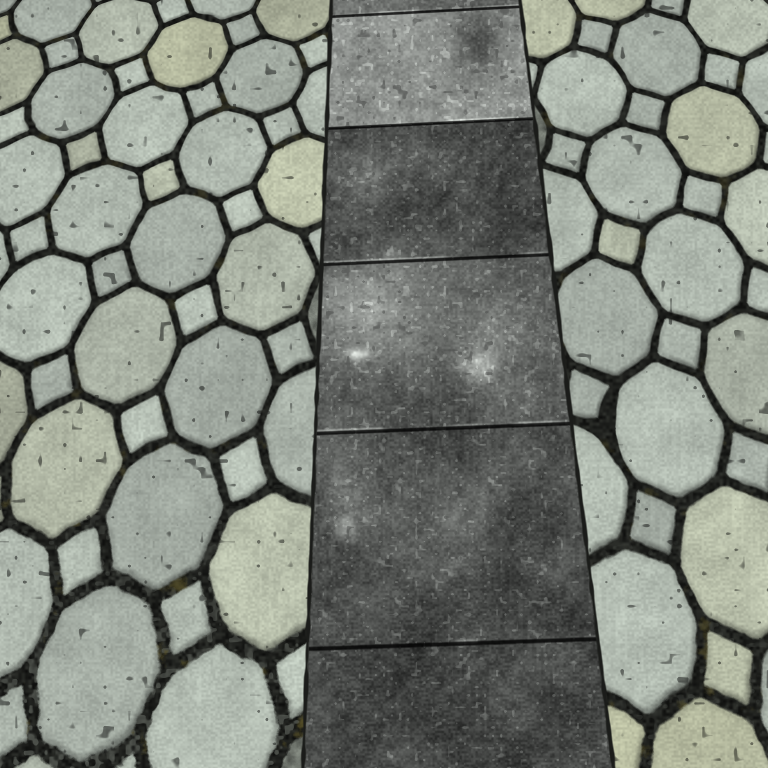
A WebGL 2 fragment shader for this texture:

```glsl
#version 300 es
precision highp float;
// Weathered paving seen in perspective: octagons with small square infills on
// both sides of a strip of dark slabs. Each side is a unit lattice, reached by
// inverting a homography; noise adds grain, ragged joints, moss and stains.

uniform vec2 u_resolution;
out vec4 fragColor;

// Columns: lattice step i, lattice step j, lattice origin (y runs downward)
const mat3 LEFT_PLANE = mat3(.1021, .0326, -.033, -.0797, .1010, -.074, .2318, .3138, 1.);
const mat3 RIGHT_PLANE = mat3(.1315, -.0560, .022, .0208, .1052, -.068, .9010, .3464, 1.);
const vec2 STRIP_LEFT = vec2(.4325, -.037);   // x at the top, slope
const vec2 STRIP_RIGHT = vec2(.676, .122);
const float SLAB_TONE[6] = float[6](.43, .57, .28, .33, .28, .265);
const vec3 STONE_DARK = vec3(.59, .62, .59);
const vec3 STONE_LIGHT = vec3(.73, .77, .725);
const vec3 SOIL = vec3(.105, .11, .10);
const vec3 MORTAR = vec3(.43, .45, .42);
const vec3 MOSS = vec3(.36, .33, .16);
const vec3 SLAB_TINT = vec3(1., 1.025, 1.);
const float JOINT = .034;
const float BEVEL = .055;

float hash(vec2 p) {
  return fract(sin(dot(p, vec2(127.1, 311.7))) * 43758.5453);
}

float noise(vec2 p) {
  vec2 i = floor(p), f = fract(p);
  f = f * f * (3. - 2. * f);
  return mix(mix(hash(i), hash(i + vec2(1, 0)), f.x),
             mix(hash(i + vec2(0, 1)), hash(i + vec2(1, 1)), f.x), f.y);
}

float fbm(vec2 p) {
  float sum = 0., amp = .5;
  for (int k = 0; k < 5; k++) {
    sum += amp * noise(p);
    p = p * 2.03 + 17.3;
    amp *= .5;
  }
  return sum;
}

float blob(vec2 p, vec2 center, vec2 radius) {
  vec2 d = (p - center) / radius;
  return exp(-dot(d, d));
}

vec3 paving(vec2 p, mat3 plane, bool onLeft) {
  vec3 q = inverse(plane) * vec3(p, 1.);
  vec2 uv = q.xy / q.z;
  uv += .035 * (vec2(noise(uv * 5.), noise(uv * 5. + 40.)) - .5);

  // Nearest octagon and nearest square
  vec2 octId = floor(uv + .5), sqId = floor(uv) + .5;
  vec2 o = abs(uv - octId), s = abs(uv - sqId);
  float oct = max(max(o.x, o.y), (o.x + o.y) * .7071) - .5;
  oct = max(oct, length(o) - .527);
  float sq = max((s.x + s.y - .2929) * .7071, length(s) - .265);
  float dist = min(oct, sq);
  vec2 id = oct < sq ? octId : sqId;
  vec3 projected = plane * vec3(id, 1.);
  vec2 center = projected.xy / projected.z;

  // Joints widen toward the lower left and at one loose stone
  float wear = smoothstep(.45, 1., p.y) * (onLeft ? 1. : .45);
  float gap = JOINT + .016 * wear + .06 * blob(p, vec2(.785, .56), vec2(.018, .05));
  dist += gap + (fbm(p * 70.) - .5) * (.018 + .035 * wear);

  // Stone face: own tone, clouds, grain, pores
  float tone = hash(id + (onLeft ? 3. : 71.));
  vec3 stone = mix(STONE_DARK, STONE_LIGHT, .25 + .7 * tone + .12 * wear);
  stone *= .91 + .18 * fbm(p * 26.) + .14 * (noise(p * 330.) - .5);
  stone *= 1. - .45 * smoothstep(.88, .96, noise(p * 95.));
  stone = mix(stone, stone * vec3(1.03, 1., .9), smoothstep(.75, 1., hash(id + 9.)));
  float rim = 1. - smoothstep(0., BEVEL, -dist);
  float shade = max(dot(normalize(p - center + 1e-5), vec2(.5, .86)), 0.);
  stone *= 1. - rim * (.10 + .28 * shade);

  // Pieces centred well under the strip are patched with mortar
  float beyond = onLeft ? center.x - STRIP_LEFT.x - STRIP_LEFT.y * center.y
                        : STRIP_RIGHT.x + STRIP_RIGHT.y * center.y - center.x;
  if (beyond > .03) stone = MORTAR * (.55 + .9 * fbm(p * 90.));

  vec3 soil = SOIL * (.5 + 1.2 * noise(p * 230.));
  soil = mix(soil, MORTAR, .55 * wear * smoothstep(.55, .8, noise(p * 150.)));
  soil = mix(soil, MOSS, smoothstep(.6, .8, fbm(p * 38. + 5.)) * (.3 + .6 * wear));
  float aa = 9. / u_resolution.y;
  return mix(stone, soil, smoothstep(-aa, aa, dist));
}

vec3 slabs(vec2 p, float across) {
  float y = p.y + .013 * (across - .5);
  float row = (y - .338) / (.1597 + .108 * y);   // perspective row index
  float tone = SLAB_TONE[int(clamp(floor(row) + 3., 0., 5.))];

  // Broad pale and dark stains
  float cloud = fbm(p * 15.);
  float mottle = .65 + .7 * cloud;
  tone += mottle * (.25 * blob(p, vec2(.48, .395), vec2(.075, .06))
        + .13 * blob(p, vec2(.64, .45), vec2(.06, .05))
        + .15 * blob(p, vec2(.47, .23), vec2(.04, .045))
        + .12 * blob(p, vec2(.60, .21), vec2(.06, .03))
        + .17 * blob(p, vec2(.45, .62), vec2(.035, .06))
        + .09 * blob(p, vec2(.58, .66), vec2(.10, .07))
        - .27 * blob(p, vec2(.625, .055), vec2(.035, .04)));
  tone += .20 * (cloud - .48) + .15 * (fbm(p * 75.) - .48);
  float chips = .5 + noise(p * 130.);
  tone += chips * (.32 * blob(p, vec2(.465, .461), vec2(.018, .008))
        + .32 * blob(p, vec2(.627, .477), vec2(.018, .016))
        + .22 * blob(p, vec2(.45, .69), vec2(.012, .016)));

  // Grain, pale flecks and dark pits
  tone += .12 * (noise(p * 340.) - .5);
  tone += .13 * smoothstep(.74, .92, noise(p * 190. + 8.));
  tone -= .16 * smoothstep(.78, .92, noise(p * 150.)) * smoothstep(.3, .6, tone);

  // Cross joints: dark line with a worn pale lip
  float line = (row - floor(row + .5)) * (.16 + .11 * y);
  float edge = 1. / u_resolution.y;
  float lip = 1. - smoothstep(.0008, .0025 + edge, abs(line + .002));
  tone += .22 * lip * smoothstep(.4, .65, noise(p * 23.));
  tone *= .2 + .8 * smoothstep(.0008, .002 + edge, abs(line));
  return tone * SLAB_TINT;
}

void main() {
  vec2 p = gl_FragCoord.xy / u_resolution;
  p.y = 1. - p.y;
  float leftX = STRIP_LEFT.x + STRIP_LEFT.y * p.y;
  float rightX = STRIP_RIGHT.x + STRIP_RIGHT.y * p.y;
  bool onLeft = p.x < .5 * (leftX + rightX);
  float inside = min(p.x - leftX, rightX - p.x);

  vec3 ground = onLeft ? paving(p, LEFT_PLANE, true) : paving(p, RIGHT_PLANE, false);
  vec3 strip = slabs(p, (p.x - leftX) / (rightX - leftX));
  float edge = 1. / u_resolution.x;
  vec3 color = mix(ground, strip, smoothstep(-edge, edge, inside));

  // Dark seam along both sides of the strip
  float seam = abs(inside + .001) + .002 * (noise(p * 60.) - .5);
  color = mix(SOIL, color, smoothstep(.001, .0025 + edge, seam));
  fragColor = vec4(clamp(color, 0., 1.), 1.);
}
```
